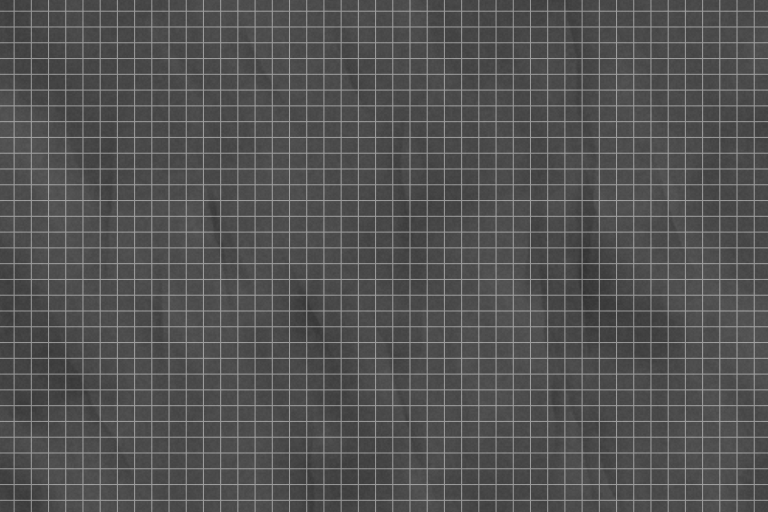
Write a WebGL 2 fragment shader that draws this pattern.

```glsl
#version 300 es
precision highp float;

#define GRID_COUNT vec2(44.62, 32.45)
#define GRID_OFFSET vec2(0.82, 0.74)
#define LINE_WIDTH 0.00135
#define LINE_COLOR vec3(0.61)
#define PAPER_COLOR vec3(0.284)
#define MOTTLE 0.13
#define GRAIN 0.045
#define FOLD_COUNT 26
#define FOLD_DEPTH 0.05

uniform vec2 u_resolution;
out vec4 fragColor;

float hash(vec2 p) {
    vec3 q = fract(vec3(p.xyx) * 0.1031);
    q += dot(q, q.yzx + 33.33);
    return fract((q.x + q.y) * q.z);
}

float noise(vec2 p) {
    vec2 i = floor(p), f = fract(p);
    f = f * f * (3.0 - 2.0 * f);
    return mix(mix(hash(i), hash(i + vec2(1, 0)), f.x),
               mix(hash(i + vec2(0, 1)), hash(i + vec2(1, 1)), f.x), f.y);
}

float fbm(vec2 p) {
    float sum = 0.0, amp = 0.5;
    for (int i = 0; i < 5; i++) {
        sum += amp * noise(p);
        p = mat2(1.6, 1.2, -1.2, 1.6) * p + 17.3;
        amp *= 0.5;
    }
    return sum / 0.97;
}

// Steep creases: crisp on one side, fading out on the other
float folds(vec2 p) {
    float sum = 0.0;
    float wobble = 0.035 * (fbm(p * 9.0 + 40.0) - 0.5);
    for (int i = 0; i < FOLD_COUNT; i++) {
        float id = float(i) + 1.0;
        vec2 center = vec2(hash(vec2(id, 3.1)) * 1.5, hash(vec2(id, 7.7)));
        float tilt = mix(-0.1, 0.5, hash(vec2(id, 11.3)));
        float reach = mix(0.06, 0.17, hash(vec2(id, 19.9)));
        float side = hash(vec2(id, 23.5)) < 0.5 ? -1.0 : 1.0;
        float tone = hash(vec2(id, 31.7)) < 0.7 ? -1.0 : 0.5;
        vec2 d = p - center;
        float across = side * (d.x + tilt * d.y + wobble);
        float along = d.y / reach;
        float shade = smoothstep(-0.002, 0.006, across) * exp(-max(across, 0.0) / 0.028);
        sum += tone * shade * exp(-along * along);
    }
    return clamp(sum, -1.2, 0.6);
}

// Pixel coverage of a line, also when thinner than a pixel
vec2 lineCoverage(vec2 dist, float width) {
    float halfWidth = 0.5 * width;
    return clamp(min(dist + 0.5, halfWidth) - max(dist - 0.5, -halfWidth), 0.0, 1.0);
}

void main() {
    vec2 uv = gl_FragCoord.xy / u_resolution;
    vec2 p = uv * vec2(1.5, 1.0);

    // Smoky paper stretched along the height
    vec2 warp = vec2(fbm(p * 4.0), fbm(p * 4.0 + 9.2)) - 0.5;
    float cloud = fbm(vec2(p.x + 0.2 * p.y, p.y * 0.45) * 7.0 + warp * 1.8);
    float fiber = noise(p * 330.0) * 0.6 + noise(p * 150.0 + 5.0) * 0.4;
    float shade = MOTTLE * (cloud - 0.5) + FOLD_DEPTH * folds(p) + GRAIN * (fiber - 0.5);
    vec3 paper = PAPER_COLOR + shade;

    // Ruled grid
    vec2 cell = uv * GRID_COUNT - GRID_OFFSET;
    vec2 dist = (fract(cell + 0.5) - 0.5) * u_resolution / GRID_COUNT;
    vec2 ink = lineCoverage(dist, LINE_WIDTH * u_resolution.x);
    float coverage = 1.0 - (1.0 - ink.x) * (1.0 - ink.y);

    fragColor = vec4(mix(paper, LINE_COLOR + 0.6 * shade, coverage), 1.0);
}
```
